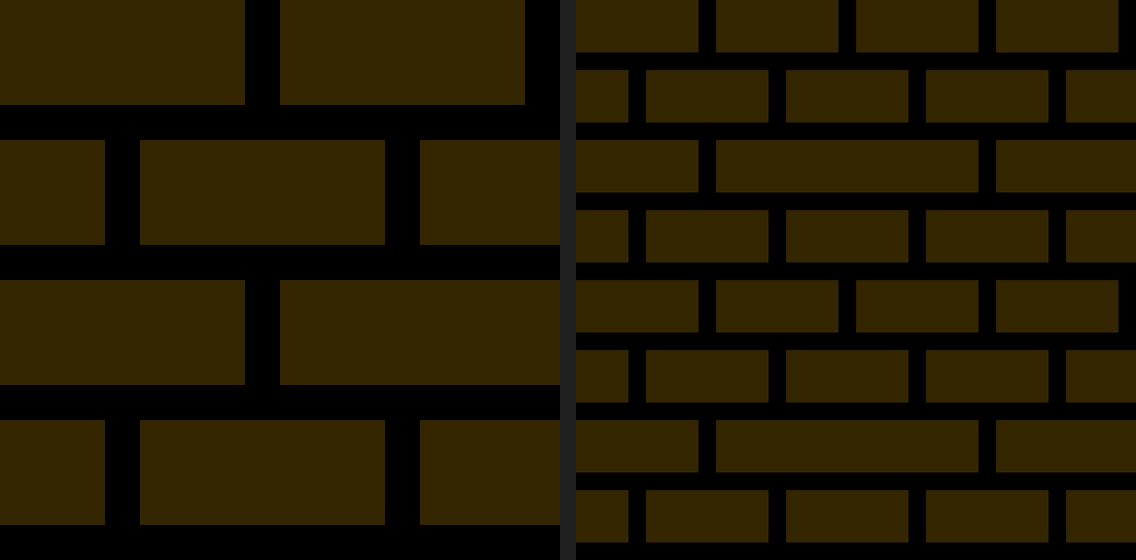
Left: one tile. Right: repeated 2 by 2.
Write a Shadertoy shader that draws this pattern.

```glsl
#define COLUMNS 2.0
#define ROWS 4.0
#define JOINT_WIDTH 0.0625
#define ROW_SHIFT 0.5
#define MERGED_ROW 1.0
#define MERGED_JOINT 1.0
#define BRICK_COLOR vec3(0.2, 0.149, 0.0)
#define JOINT_COLOR vec3(0.0)

// Coverage of a joint, given the signed distance to its centre line
float jointMask(float distanceToCentre, float pixel) {
    return clamp(0.5 + (0.5 * JOINT_WIDTH - abs(distanceToCentre)) / pixel, 0.0, 1.0);
}

void mainImage(out vec4 fragColor, in vec2 fragCoord) {
    vec2 uv = fragCoord / iResolution.xy;
    vec2 pixel = 1.0 / iResolution.xy;

    // Bed joints run along the bottom of each course
    float course = floor(uv.y * ROWS);
    float bedPhase = uv.y * ROWS - 0.5 * JOINT_WIDTH * ROWS;
    float bed = jointMask((bedPhase - floor(bedPhase + 0.5)) / ROWS, pixel.y);

    // Head joints close the right end of each brick; even courses are shifted
    float shift = ROW_SHIFT * (1.0 - mod(course, 2.0));
    float headPhase = uv.x * COLUMNS + shift - 1.0 + 0.5 * JOINT_WIDTH * COLUMNS;
    float headIndex = floor(headPhase + 0.5);
    float head = jointMask((headPhase - headIndex) / COLUMNS, pixel.x);

    // One head joint is left out, so its two bricks merge across the seam
    if (course == MERGED_ROW && mod(headIndex, COLUMNS) == MERGED_JOINT) head = 0.0;

    float joint = max(bed, head);
    fragColor = vec4(mix(BRICK_COLOR, JOINT_COLOR, joint), 1.0);
}
```
